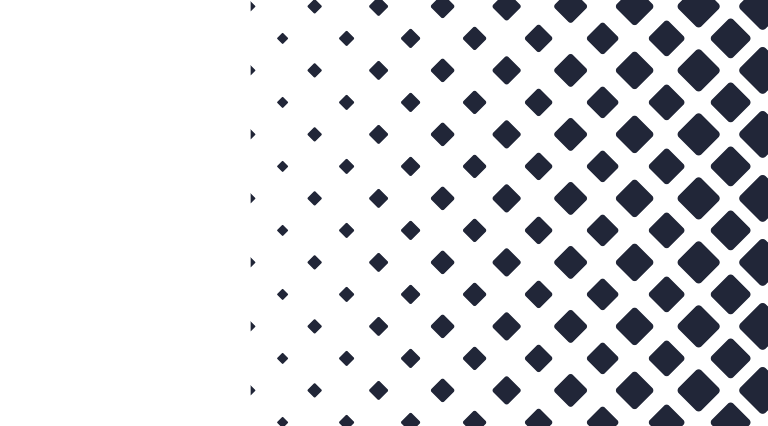
Reproduce this background procedurally as a Shadertoy shader.

```glsl
// Halftone field of rounded dark diamonds growing from left to right on white.
#define PITCH 0.07512               // column and row step, in canvas heights
#define ORIGIN vec2(0.5883, 0.9850) // centre of the first diamond, in canvas heights
#define SIZE_EVEN vec2(0.1480, 0.0364) // even columns: first half diagonal, growth
#define SIZE_ODD vec2(0.1366, 0.0323)  // odd columns: first half diagonal, growth
#define ROUNDING 0.18               // corner radius relative to the half diagonal
#define SOFTNESS 0.6                // half width of an edge, in pixels
#define INK vec3(0.130, 0.150, 0.220)
#define PAPER vec3(1.0)

// Signed distance to a rounded diamond whose visible half diagonal is given.
float roundedDiamond(vec2 p, float halfDiagonal) {
    float sharp = halfDiagonal / (1.0 - ROUNDING * (sqrt(2.0) - 1.0));
    float radius = ROUNDING * sharp;
    vec2 turned = abs(vec2(p.x + p.y, p.x - p.y)) * sqrt(0.5);
    vec2 q = turned - (sharp * sqrt(0.5) - radius);
    return length(max(q, 0.0)) + min(max(q.x, q.y), 0.0) - radius;
}

// Nearest point of the checkerboard lattice, where column + row is even.
vec2 nearestCentre(vec2 p) {
    vec2 diagonal = round(vec2(p.x + p.y, p.x - p.y) * 0.5);
    return vec2(diagonal.x + diagonal.y, diagonal.x - diagonal.y);
}

void mainImage(out vec4 fragColor, in vec2 fragCoord) {
    // Lattice coordinates: one unit per column and row
    vec2 p = (fragCoord / iResolution.y - ORIGIN) / PITCH;
    float edge = SOFTNESS / (PITCH * iResolution.y);

    // Diamond size depends on its column
    vec2 centre = nearestCentre(p);
    float column = max(centre.x, 0.0);
    vec2 size = mod(column, 2.0) < 0.5 ? SIZE_EVEN : SIZE_ODD;
    float d = roundedDiamond(p - centre, size.x + size.y * column);

    // The field is cut straight through its first column
    d = max(d, -p.x);

    float coverage = 1.0 - smoothstep(-edge, edge, d);
    fragColor = vec4(mix(PAPER, INK, coverage), 1.0);
}
```
